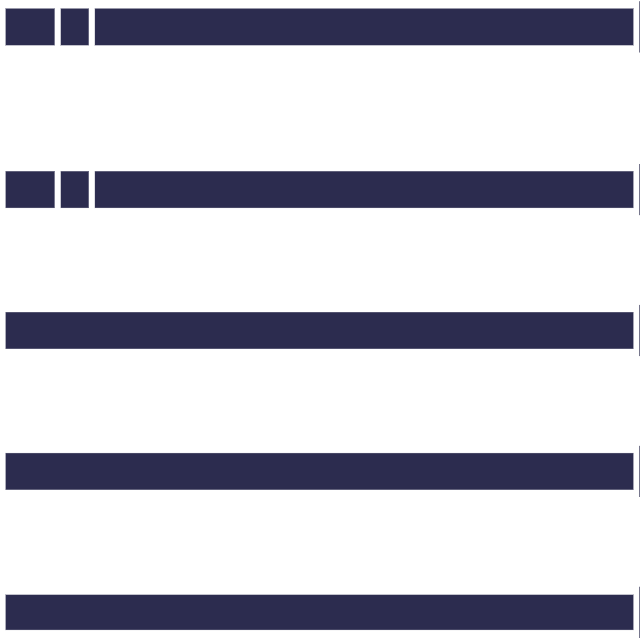
A Shadertoy shader for this pattern:

```glsl
// Five horizontal navy bars on white, the upper two split near the left end by narrow gaps.
#define ROWS 5
#define INK vec3(0.173, 0.173, 0.310)
#define PAPER vec3(1.0)
#define FIRST_ROW_Y 0.0432
#define ROW_PITCH 0.2202
#define TOP_ROW_LIFT 0.0340
#define BAR_HALF_HEIGHT 0.0287
#define BAR_ENDS vec2(0.0088, 0.9897)
#define GAP_CENTERS vec2(0.0902, 0.1435)
#define GAP_HALF_WIDTH 0.0048
#define TICK_HALF_HEIGHT 0.0398
#define TICK_LEFT 0.9988

// Signed distance to a box given by its horizontal ends and vertical half height
float boxDistance(vec2 p, vec2 ends, float halfHeight) {
    return max(max(ends.x - p.x, p.x - ends.y), abs(p.y) - halfHeight);
}

// Soft coverage of a shape, about one pixel wide at its edge
float coverage(float dist, float pixel) {
    return clamp(0.5 - dist / (1.2 * pixel), 0.0, 1.0);
}

void mainImage(out vec4 fragColor, in vec2 fragCoord) {
    vec2 uv = fragCoord / iResolution.xy;
    float pixel = 1.0 / iResolution.y;
    float bars = 0.0;
    float ticks = 0.0;

    for (int row = 0; row < ROWS; row++) {
        // The top row sits a little further away than the regular pitch
        float lift = row == ROWS - 1 ? TOP_ROW_LIFT : 0.0;
        vec2 p = vec2(uv.x, uv.y - FIRST_ROW_Y - float(row) * ROW_PITCH - lift);

        // The bottom bar is slightly thinner
        float halfHeight = BAR_HALF_HEIGHT - (row == 0 ? 0.0012 : 0.0);
        float bar = boxDistance(p, BAR_ENDS, halfHeight);

        // Two gaps cut the upper two bars into three cells
        if (row >= ROWS - 2) {
            vec2 gaps = GAP_HALF_WIDTH - abs(p.x - GAP_CENTERS);
            bar = max(bar, max(gaps.x, gaps.y));
        }
        bars = max(bars, coverage(bar, pixel));

        // Thin tick at the right border, taller than its bar
        float tick = boxDistance(p, vec2(TICK_LEFT, 1.1), TICK_HALF_HEIGHT);
        ticks = max(ticks, coverage(tick, pixel));
    }

    vec3 color = mix(PAPER, INK, max(bars, 0.9 * ticks));
    fragColor = vec4(color, 1.0);
}
```
